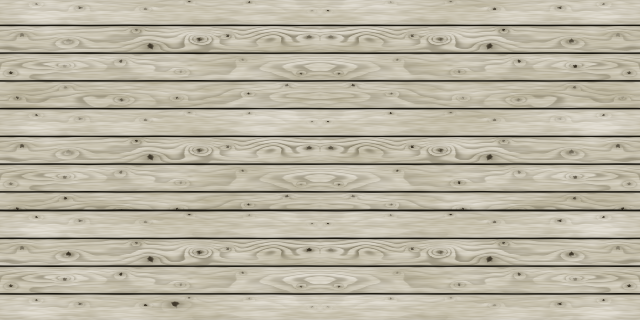
A Shadertoy shader for this texture:

```glsl
const vec3 PALE = vec3(0.86, 0.84, 0.79);
const vec3 TAN = vec3(0.71, 0.68, 0.58);
const vec3 LATE_WOOD = vec3(0.45, 0.42, 0.33);
const vec3 KNOT_DARK = vec3(0.22, 0.19, 0.14);
const vec3 SEAM_DARK = vec3(0.10, 0.09, 0.06);

const float PITCH = 0.0867;       // plank height
const float FIRST_SEAM = 0.0794;  // measured from the top edge
const float CROP_AT = 0.657;      // one plank is sawn narrower here
const float CROP = 0.028;
const float SEAM_HALF = 0.0022;
const float LAST_ROW = 11.0;
const int KNOTS = 6;

// Per plank kind: ring count, ring contrast, tone shift, knot scale
const vec4 TRAITS[4] = vec4[4](
    vec4(2.5, 0.13, 0.10, 0.75), vec4(5.0, 0.62, 0.04, 1.15),
    vec4(3.0, 0.38, 0.06, 0.80), vec4(3.5, 0.36, -0.06, 0.80));
// Oval grain figures: distance from centre, height in plank, half length, strength
const vec4 INNER_FIGURE[4] = vec4[4](
    vec4(0.25, 0.5, 0.20, 1.0), vec4(0.15, 0.43, 0.065, 2.8),
    vec4(0.0, 0.45, 0.16, 4.2), vec4(0.0, 0.50, 0.22, 3.6));
const vec4 OUTER_FIGURE[4] = vec4[4](
    vec4(0.70, 0.5, 0.25, 1.0), vec4(0.37, 0.40, 0.06, 2.6),
    vec4(0.85, 0.35, 0.20, 3.8), vec4(0.72, 0.55, 0.20, 1.6));
// Large knots: position, height in plank, radius
const vec3 BIG_KNOT = vec3(0.53, 0.75, 0.013);
const vec3 LAST_KNOT = vec3(0.547, 0.37, 0.014);

float hash(vec2 p) {
    return fract(sin(dot(p, vec2(127.1, 311.7))) * 43758.55);
}

vec2 gradient(vec2 cell) {
    float a = 6.2832 * hash(cell);
    return vec2(cos(a), sin(a));
}

float noise(vec2 p) {
    vec2 i = floor(p), f = p - i;
    vec2 u = f * f * f * (f * (f * 6.0 - 15.0) + 10.0);
    vec2 e = vec2(1.0, 0.0);
    float low = mix(dot(gradient(i), f), dot(gradient(i + e), f - e), u.x);
    float high = mix(dot(gradient(i + e.yx), f - e.yx), dot(gradient(i + 1.0), f - 1.0), u.x);
    return 1.4 * mix(low, high, u.y);
}

float figureMask(vec2 p, vec4 figure) {
    vec2 d = (p - figure.xy) / vec2(figure.z, 0.30);
    return exp(-dot(d, d));
}

// Bends the rings around a knot and accumulates its dark core and stain
void addKnot(vec2 p, vec3 knot, float strength, inout float phase, inout vec2 dark) {
    vec2 d = (p - knot.xy) * vec2(1.0, PITCH) / knot.z;
    vec2 spread = d * vec2(0.28, 0.65);
    phase += 1.8 * exp(-dot(spread, spread));
    float core = length(d * vec2(0.85, 1.0)) + 0.35 * noise(d * 1.5 + knot.xy * 40.0);
    dark.x = max(dark.x, strength * (1.0 - smoothstep(0.25, 0.85, core)));
    dark.y = max(dark.y, (0.3 + 0.7 * strength) * exp(-dot(spread, spread) * 2.5));
}

void mainImage(out vec4 fragColor, in vec2 fragCoord) {
    float pixel = 1.0 / iResolution.y;
    vec2 pos = fragCoord * pixel;
    float x = pos.x;
    float fromCentre = x - 0.5 * iResolution.x * pixel;
    float m = abs(fromCentre);
    float side = step(0.0, fromCentre);

    // Plank layout, counted from the top
    float top = 1.0 - pos.y;
    float t = top + CROP * step(CROP_AT, top);
    float plank = (t - FIRST_SEAM) / PITCH + 1.0;
    float row = floor(plank), v = plank - row;
    float edge = min(min(v, 1.0 - v) * PITCH, abs(top - CROP_AT));
    int kind = row == LAST_ROW ? 0 : int(row) % 4;
    float seed = float(kind) * 37.0;
    vec4 trait = TRAITS[kind];
    vec2 p = vec2(m, v);

    // Ring field with oval figures
    float inner = figureMask(p, INNER_FIGURE[kind]);
    float outer = figureMask(p, OUTER_FIGURE[kind]);
    float phase = trait.x * v + inner * INNER_FIGURE[kind].w + outer * OUTER_FIGURE[kind].w;
    phase += 1.1 * noise(vec2(m * 4.0, v * 1.6 + seed));
    phase += 0.35 * noise(vec2(m * 16.0, v * 4.0 + seed));

    // Scattered knots, mirrored in place but not in darkness
    vec2 dark = vec2(0.0);
    for (int i = 0; i < KNOTS; i++) {
        vec2 id = vec2(float(i), seed);
        float along = (float(i) + 0.15 + 0.7 * hash(id)) / float(KNOTS);
        vec3 knot = vec3(along, mix(0.12, 0.8, hash(id + 5.3)), trait.w * mix(0.005, 0.010, hash(id + 9.1)));
        float strength = mix(0.15, 1.0, hash(vec2(float(i) + side * 11.0, row + 3.0)));
        addKnot(p, knot, strength, phase, dark);
    }
    if (kind == 1) addKnot(p, BIG_KNOT, 0.9, phase, dark);
    if (row == LAST_ROW) addKnot(vec2(x, v), LAST_KNOT, 0.9, phase, dark);

    // Late wood: slow darkening, then a sharp edge
    float width = fwidth(phase);
    float f = fract(phase);
    float ring = smoothstep(0.3, 0.85, f) * (1.0 - smoothstep(1.0 - clamp(width, 0.12, 0.6), 1.0, f));
    ring = mix(ring, 0.3, smoothstep(0.35, 0.9, width));
    float contrast = trait.y * (0.55 + 0.6 * max(inner, outer) + 0.5 * noise(vec2(m * 5.0, v * 2.0 + seed + 9.0)));

    // Broad tone, streaks and fibres
    float tone = 0.56 + trait.z + 0.40 * noise(vec2(m * 4.0, v * 1.5 + seed + 20.0));
    tone += 0.30 * noise(vec2(m * 7.0, v * 8.0 + seed));
    tone += 0.28 * noise(vec2(m * 24.0, v * 19.0 + seed));
    tone += 0.22 * noise(vec2(x * 3.0, row * 7.3 + v));
    vec3 color = mix(TAN, PALE, clamp(tone, -0.4, 1.15));
    color = mix(color, LATE_WOOD, clamp(ring * contrast, 0.0, 1.0));
    color = mix(color, LATE_WOOD, 0.5 * dark.y);
    color = mix(color, KNOT_DARK, dark.x);

    // Shaded edges and uneven seams
    color *= 1.0 - 0.22 * exp(-edge / 0.004);
    float seamHalf = SEAM_HALF * (1.0 + 0.4 * noise(vec2(x * 9.0, row * 5.0)));
    float seam = clamp((seamHalf - edge) / pixel + 0.5, 0.0, 1.0);
    fragColor = vec4(mix(color, SEAM_DARK, seam), 1.0);
}
```
